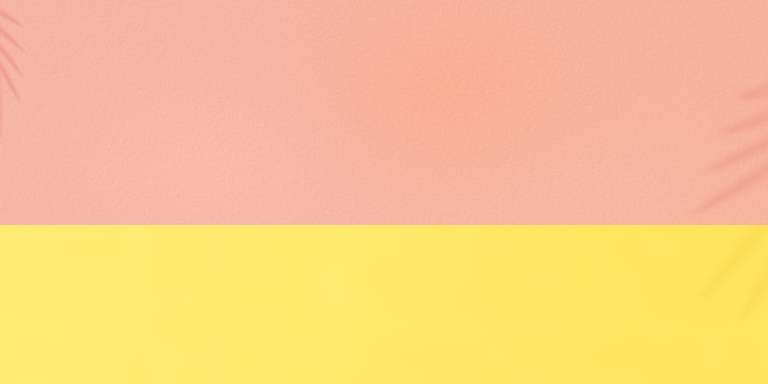
This background is drawn by a Shadertoy shader. Its source:

```glsl
float hash(vec2 p) {
    vec3 q = fract(vec3(p.xyx) * 0.1031);
    q += dot(q, q.yzx + 33.33);
    return fract((q.x + q.y) * q.z);
}

float noise(vec2 p) {
    vec2 i = floor(p), f = fract(p);
    f = f * f * (3.0 - 2.0 * f);
    return mix(mix(hash(i), hash(i + vec2(1, 0)), f.x),
               mix(hash(i + vec2(0, 1)), hash(i + vec2(1, 1)), f.x), f.y);
}

float glow(vec2 p, vec2 center, vec2 size) {
    vec2 d = (p - center) / size;
    return exp(-dot(d, d));
}

// Soft leaf blade that narrows and fades towards its tip
float blade(vec2 p, vec2 base, vec2 dir, float len, float width) {
    vec2 d = p - base;
    float along = dot(d, dir) / len;
    float across = dot(d, vec2(-dir.y, dir.x)) + 0.05 * len * along * along;
    float w = width * (1.1 - 0.6 * clamp(along, 0.0, 1.0));
    return exp(-across * across / (w * w)) * (1.0 - smoothstep(0.6, 1.1, along));
}

vec3 wallColor(vec2 p) {
    vec3 col = mix(vec3(0.966, 0.705, 0.642), vec3(0.968, 0.705, 0.615), smoothstep(0.0, 2.0, p.x));
    col = mix(col, vec3(0.972, 0.735, 0.680), 0.8 * glow(p, vec2(0.55, 0.56), vec2(0.50, 0.28)));
    col = mix(col, vec3(0.972, 0.735, 0.660), 0.6 * glow(p, vec2(1.40, 0.48), vec2(0.45, 0.22)));
    col = mix(col, vec3(0.976, 0.680, 0.570), 0.8 * glow(p, vec2(1.17, 0.76), vec2(0.32, 0.24)));

    // Paper relief and fine grain
    float relief = noise(p * 170.0) - noise(p * 170.0 + vec2(0.6, -0.6));
    return col + vec3(0.6, 1.0, 1.0) * (0.020 * relief + 0.012 * (noise(p * 350.0) - 0.5));
}

vec3 floorColor(vec2 p) {
    vec3 col = mix(vec3(1.0, 0.922, 0.452), vec3(1.0, 0.896, 0.372), smoothstep(0.0, 2.0, p.x));
    col += vec3(0.0, 0.006, 0.025) * glow(p, vec2(0.88, 0.30), vec2(0.06, 0.20));
    return col + vec3(0.0, 0.006, 0.020) * (noise(p * 14.0) - 0.5);
}

void mainImage(out vec4 fragColor, in vec2 fragCoord) {
    vec2 p = fragCoord / iResolution.y;
    p.x *= 2.0 * iResolution.y / iResolution.x;

    // Leaf shadows on the wall, fanning in from both sides
    float wallShade = 0.0;
    for (int i = 0; i < 4; i++) {
        float k = float(i);
        float a = 0.52 + 0.17 * k;
        wallShade = max(wallShade, blade(p, vec2(0.0, 0.968 - 0.046 * k),
            vec2(cos(a), -sin(a)), 0.075 + 0.014 * k, 0.008));
        a = 0.28 + 0.10 * k;
        wallShade = max(wallShade, 0.75 * blade(p, vec2(2.0, 0.765 - 0.068 * k),
            vec2(-cos(a), -sin(a)), 0.09 + 0.055 * k, 0.020));
    }
    wallShade = max(wallShade, 0.6 * blade(p, vec2(0.0, 0.72), vec2(0.03, -1.0), 0.09, 0.008));

    // Fainter shadows on the floor
    float floorShade = 0.0;
    for (int j = 0; j < 2; j++) {
        float k = float(j), a = 0.90 + 0.17 * k;
        floorShade = max(floorShade, blade(p, vec2(1.97 + 0.04 * k, 0.39 - 0.09 * k),
            vec2(-cos(a), -sin(a)), 0.25 - 0.09 * k, 0.022));
    }

    vec3 wall = mix(wallColor(p), vec3(0.925, 0.590, 0.530), 0.65 * wallShade);
    vec3 ground = mix(floorColor(p), vec3(0.975, 0.840, 0.310), 0.55 * floorShade);

    // Horizon
    float edge = 0.75 / iResolution.y;
    fragColor = vec4(mix(ground, wall, smoothstep(-edge, edge, p.y - 0.414)), 1.0);
}
```
